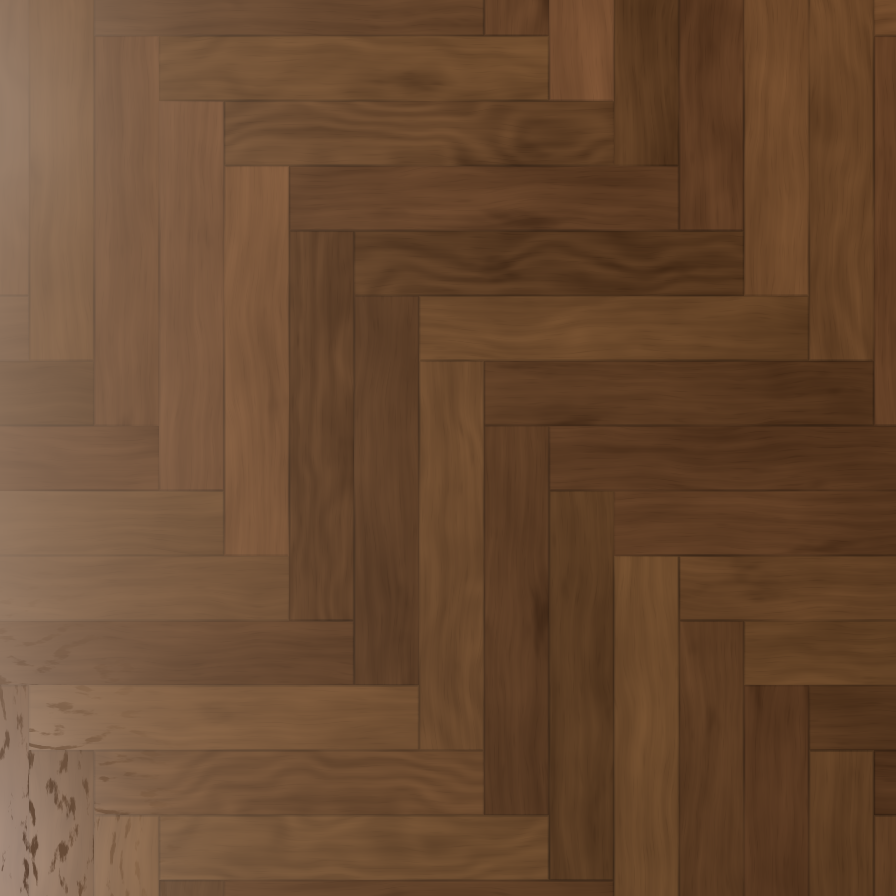
A Shadertoy shader for this texture:

```glsl
// Brown herringbone parquet: 6:1 wood planks with varied grain and window sheen from the left.

float hash(vec2 p) {
    vec3 q = fract(p.xyx * vec3(0.1031, 0.1030, 0.0973));
    q += dot(q, q.yzx + 33.33);
    return fract((q.x + q.y) * q.z);
}

vec2 gradient(vec2 cell) {
    float angle = 6.2832 * hash(cell);
    return vec2(cos(angle), sin(angle));
}

float gradientNoise(vec2 p) {
    vec2 i = floor(p), f = p - i;
    vec2 u = f * f * f * (f * (f * 6.0 - 15.0) + 10.0), e = vec2(0.0, 1.0);
    return mix(mix(dot(gradient(i), f), dot(gradient(i + e.yx), f - e.yx), u.x),
               mix(dot(gradient(i + e), f - e), dot(gradient(i + 1.0), f - 1.0), u.x), u.y);
}

float fbm(vec2 p) {
    float sum = 0.0, amp = 1.0;
    for (int k = 0; k < 4; k++) {
        sum += amp * gradientNoise(p);
        p = p * 2.03 + 17.3;
        amp *= 0.5;
    }
    return sum;
}

// Returns position along (0..6) and across (0..1) a plank, then the plank's id.
vec4 herringbone(vec2 p) {
    vec2 cell = floor(p), f = p - cell;
    float k = mod(cell.x - cell.y, 12.0);
    if (k < 5.5) return vec4(k + f.x, f.y, cell.x - k, cell.y);
    return vec4(11.0 - k + f.y, f.x, cell.x + 300.0, cell.y - 11.0 + k);
}

vec3 wood(vec2 q, vec2 id) {
    float tone = hash(id + 7.0), kind = hash(id + 41.0);
    vec2 offset = 90.0 * vec2(hash(id + 3.0), hash(id + 19.0));

    // Broad flowing figure, straight on some planks and wavy on others
    float warp = gradientNoise(q * vec2(0.45, 0.8) + offset)
               + 0.25 * gradientNoise(q * vec2(1.3, 2.0) + offset + 9.0);
    float rings = sin(6.2832 * (q.y * 2.0 + warp * mix(0.6, 3.2, kind)));
    float cloud = fbm(q * vec2(0.45, 1.1) + offset.yx + 5.0);

    // Long straight fibres and short dark pores along the plank
    vec2 bent = q + vec2(0.0, warp * 0.22);
    float fibre = fbm(bent * vec2(0.35, 9.0) + offset);
    float pores = smoothstep(0.2, 0.6, gradientNoise(bent * vec2(2.2, 30.0) + offset));
    float stain = smoothstep(0.35, 0.9, fbm(q * vec2(0.5, 1.5) + offset + 31.0));

    float shade = 0.56 + 0.56 * (tone - 0.5) + 0.24 * cloud + 0.15 * fibre
                + rings * mix(0.02, 0.11, kind * kind) - 0.10 * pores - 0.3 * stain;
    vec3 color = mix(vec3(0.245, 0.142, 0.066), vec3(0.475, 0.315, 0.185), shade);
    return color * mix(vec3(1.01, 0.99, 1.02), vec3(0.99, 1.01, 0.97), hash(id + 63.0));
}

void mainImage(out vec4 fragColor, in vec2 fragCoord) {
    vec2 uv = fragCoord / iResolution.xy;
    vec2 p = vec2(uv.x, 1.0 - uv.y) * 13.79 - vec2(4.45, 2.55);
    float pixel = 13.79 / iResolution.y;

    vec4 plank = herringbone(p);
    vec2 q = plank.xy;
    vec3 color = wood(q, plank.zw);

    // Faint dark seams, some almost closed
    float edge = min(min(q.x, 6.0 - q.x), min(q.y, 1.0 - q.y));
    float seam = 1.0 - smoothstep(0.005, 0.018 + pixel, edge);
    color *= 1.0 - seam * (0.20 + 0.3 * gradientNoise(p * 0.7));

    // Light falls off toward the right and the lower right corner
    color *= 1.07 - 0.15 * uv.x * (1.3 - uv.y);

    // Soft haze from the left, with a slight change of gloss per plank
    float haze = 0.68 * exp(-3.3 * uv.x) * (0.9 + 0.2 * hash(plank.zw + 77.0));
    vec2 window = uv - vec2(0.0, 0.87);
    haze += 0.2 * exp(-60.0 * dot(window, window));
    color = mix(color, vec3(0.62, 0.525, 0.45), clamp(haze, 0.0, 0.85));

    // Glossy reflection in the lower left, broken by wavy open grain
    vec2 spot = (uv - vec2(0.0, 0.04)) * vec2(9.0, 6.0);
    float contour = sin(16.0 * q.y + 9.0 * gradientNoise(q * vec2(0.9, 1.8) + plank.zw * 3.7));
    float grain = 0.5 * contour + fbm(q * vec2(3.0, 9.0));
    color += exp(-dot(spot, spot)) * (vec3(0.11, 0.12, 0.14) - 0.26 * smoothstep(0.3, 0.8, grain));

    fragColor = vec4(clamp(color, 0.0, 1.0), 1.0);
}
```
